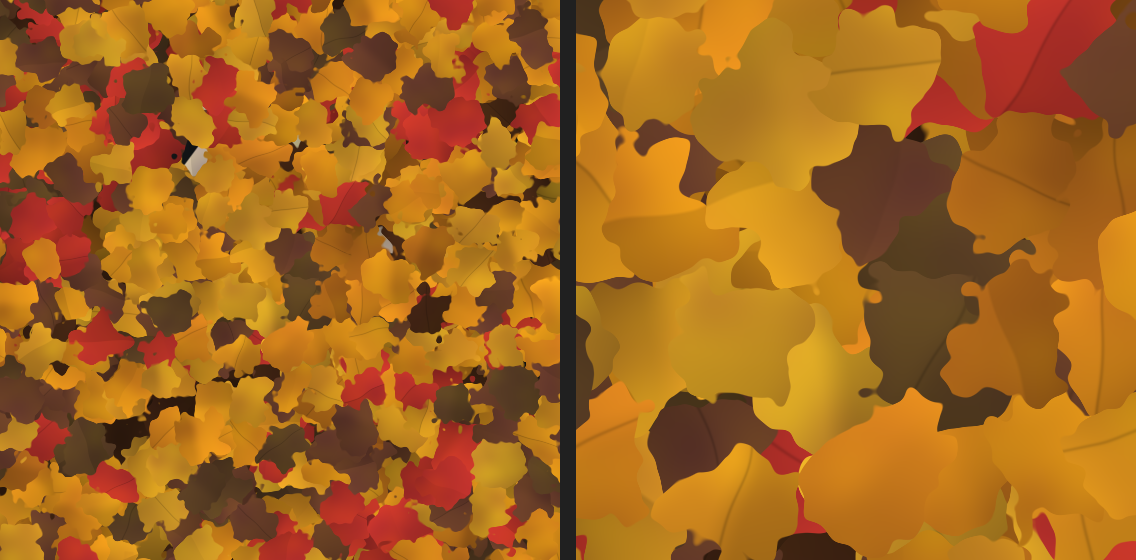
Left, the full canvas; right, a detail of the centre.
A Shadertoy shader for this pattern:

```glsl
// A collage of ragged, overlapping paper-like patches in ochre, brown and red.
// Several jittered grids are painted from the dark bottom layer upwards; each
// patch is a rounded box with a noisy outline, a soft gradient and a crease.

const vec3 OCHRE      = vec3(0.79, 0.51, 0.09);
const vec3 ORANGE     = vec3(0.82, 0.46, 0.13);
const vec3 MUSTARD    = vec3(0.74, 0.56, 0.15);
const vec3 DARK_OCHRE = vec3(0.64, 0.38, 0.09);
const vec3 BROWN      = vec3(0.39, 0.23, 0.15);
const vec3 OLIVE      = vec3(0.34, 0.24, 0.13);
const vec3 UMBER      = vec3(0.25, 0.14, 0.07);
const vec3 RED        = vec3(0.70, 0.19, 0.15);
const vec3 CREAM      = vec3(0.86, 0.80, 0.64);
const vec3 INK        = vec3(0.07, 0.08, 0.08);

const int   LAYERS      = 6;
const float CELLS       = 9.5;   // grid cells across the canvas, bottom layer
const float CELL_GROWTH = 0.7;   // extra cells per layer
const float PRESENCE    = 0.72;  // share of occupied cells above the bottom
const float CLUSTERING  = 0.35;  // chance to share the colour of the region
const float REGIONS     = 6.0;
const float JITTER      = 0.75;
const float LOBE        = 0.34;  // strength of the broad outline bumps
const float TOOTH       = 0.17;  // strength of the fine outline bumps
const float FLECK_RATE  = 0.035; // rare pale patches in the lower layers

float hash(vec2 p) {
    return fract(sin(dot(p, vec2(127.1, 311.7))) * 43758.5453);
}

vec2 hash2(vec2 p) {
    return vec2(hash(p), hash(p + 57.3));
}

float noise(vec2 p) {
    vec2 i = floor(p), f = fract(p);
    f = f * f * (3.0 - 2.0 * f);
    return mix(mix(hash(i), hash(i + vec2(1, 0)), f.x),
               mix(hash(i + vec2(0, 1)), hash(i + vec2(1, 1)), f.x), f.y);
}

vec2 rotate(vec2 p, float a) {
    float c = cos(a), s = sin(a);
    return vec2(c * p.x - s * p.y, s * p.x + c * p.y);
}

float roundedBox(vec2 p, vec2 halfSize, float radius) {
    vec2 d = abs(p) - halfSize + radius;
    return length(max(d, 0.0)) + min(max(d.x, d.y), 0.0) - radius;
}

// Picks a colour family by key and a variant of it by tint.
vec3 palette(float key, float tint) {
    if (key < 0.52) {
        vec3 warm = tint < 0.35 ? ORANGE : MUSTARD;
        return mix(OCHRE, warm, abs(tint - 0.35) * 1.3);
    }
    if (key < 0.58) return DARK_OCHRE;
    if (key < 0.79) return mix(BROWN, OLIVE, step(0.6, tint));
    if (key < 0.83) return UMBER;
    return RED * mix(0.93, 1.06, tint);
}

// Gradient, folded facet and thin crease inside one patch.
vec3 shadePatch(vec3 base, vec2 q, vec2 seed, float depth) {
    vec2 across = rotate(vec2(1, 0), hash(seed + 3.1) * 6.283);
    float slope = dot(q, across) * mix(0.42, 0.17, depth);
    float mottle = noise(q * 2.2 + seed * 7.0) - 0.5;
    float fold = dot(q, rotate(across, 1.1)) + 0.3 * (hash(seed + 5.7) - 0.5)
               + 0.12 * mottle;
    float foldWidth = hash(seed + 8.2) < 0.4 ? 0.015 : 0.16;
    float facet = smoothstep(-foldWidth, foldWidth, fold) - 0.5;
    float crease = exp(-pow(fold / 0.014, 2.0)) * step(0.72, hash(seed + 9.4));
    float light = 1.0 + slope + 0.13 * mottle
                + facet * 0.22 * (hash(seed + 6.6) - 0.3) - 0.14 * crease;
    vec3 warmth = vec3(1.0, 1.0 + 0.1 * mottle, 1.0 - 0.25 * mottle);
    return base * light * warmth * mix(0.76, 1.0, smoothstep(0.0, 0.6, depth));
}

void mainImage(out vec4 fragColor, in vec2 fragCoord) {
    float pixel = 1.0 / min(iResolution.x, iResolution.y);
    vec2 uv = fragCoord * pixel;
    vec3 color = UMBER * (0.5 + 0.7 * noise(uv * 14.0));

    for (int layer = 0; layer < LAYERS; layer++) {
        float level = float(layer);
        float depth = level / float(LAYERS - 1);
        float cells = CELLS + level * CELL_GROWTH;
        vec2 shift = level * vec2(0.37, 0.71);
        vec2 grid = uv * cells + shift;

        // Neighbours are visited in a fixed order, so overlaps agree everywhere.
        for (int y = -1; y <= 1; y++)
        for (int x = -1; x <= 1; x++) {
            vec2 id = floor(grid) + vec2(x, y);
            vec2 seed = id + level * 31.7;
            if (layer > 0 && hash(seed + 1.3) > PRESENCE) continue;

            // Ragged outline
            vec2 centre = id + 0.5 + JITTER * (hash2(seed) - 0.5);
            vec2 q = rotate(grid - centre, hash(seed + 2.9) * 6.283);
            vec2 halfSize = mix(vec2(0.36, 0.32), vec2(0.62, 0.54), hash2(seed + 4.4));
            bool fleck = layer < 4 && hash(seed + 11.2) < FLECK_RATE;
            if (fleck) halfSize *= 0.65;
            float edge = roundedBox(q, halfSize, 0.24)
                       + LOBE * (noise(q * 3.0 + seed * 5.0) - 0.5)
                       + TOOTH * (noise(q * 7.5 + seed * 9.0) - 0.5);
            float blur = pixel * cells;
            float cover = 1.0 - smoothstep(-blur, blur, edge);
            if (cover <= 0.0) continue;

            // Colour, partly shared with the surrounding region
            vec2 region = floor((centre - shift) / cells * REGIONS);
            float key = hash(seed + 7.7);
            if (hash(seed + 12.5) < CLUSTERING) key = hash(region + 40.0);
            vec3 base = palette(key, hash(seed + 15.1));
            if (fleck) base = mix(CREAM, INK, smoothstep(-blur, blur, q.x - 0.04));
            color = mix(color, shadePatch(base, q, seed, depth), cover);
        }
    }
    fragColor = vec4(clamp(color, 0.0, 1.0), 1.0);
}
```
